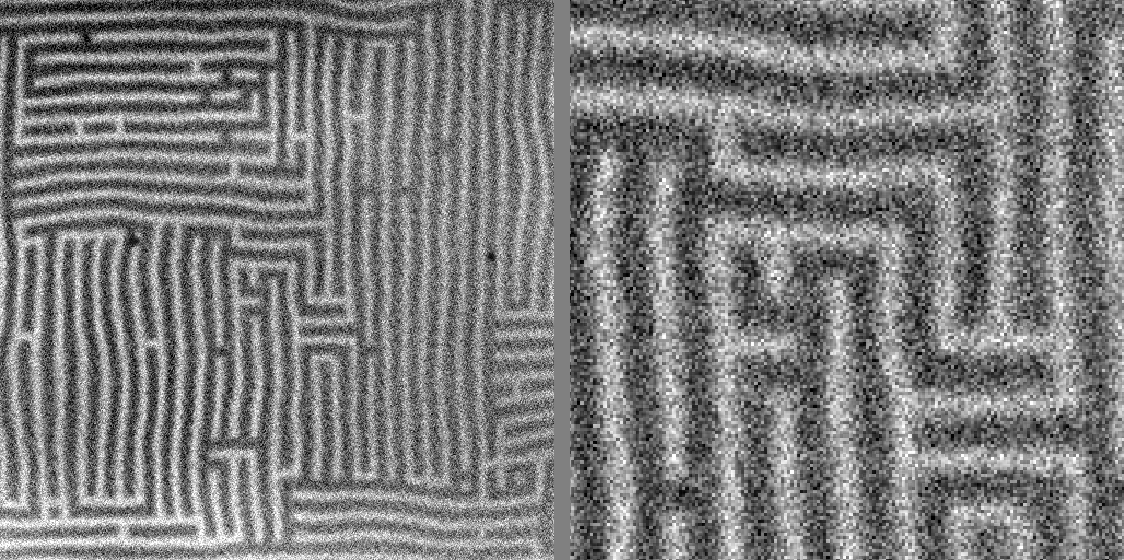
Left: the whole. Right: its middle third, enlarged.
Reproduce this pattern procedurally as a WebGL 1 fragment shader.

```glsl
precision highp float;
// Grainy labyrinth of upright and level stripe domains joined by square bends.
uniform vec2 u_resolution;

const float TAU = 6.2831853;
const float STRIPES = 28.0;   // stripe periods per canvas height
const float GRAINS = 512.0;   // grains per canvas height

float hash(vec2 p) {
  return fract(sin(dot(p, vec2(12.9898, 78.233))) * 43758.5453);
}

float valueNoise(vec2 p) {
  vec2 i = floor(p), f = fract(p);
  f = f * f * (3.0 - 2.0 * f);
  float low = mix(hash(i), hash(i + vec2(1.0, 0.0)), f.x);
  float high = mix(hash(i + vec2(0.0, 1.0)), hash(i + 1.0), f.x);
  return mix(low, high, f.y);
}

float boxDistance(vec2 p, vec2 centre, vec2 halfSize) {
  vec2 d = abs(p - centre) - halfSize;
  return max(d.x, d.y);
}

// Negative where the stripes run level, positive where they stand upright.
float domainField(vec2 p) {
  float d = min(p.y - 0.04, 0.972 - p.y);
  d = min(d, boxDistance(p, vec2(0.35, 1.0), vec2(0.42, 0.08)));
  d = min(d, boxDistance(p, vec2(0.27, 0.75), vec2(0.22, 0.19)));
  d = min(d, boxDistance(p, vec2(0.60, 0.42), vec2(0.06, 0.04)));
  d = min(d, boxDistance(p, vec2(0.43, 0.19), vec2(0.04, 0.02)));
  d = min(d, boxDistance(p, vec2(0.77, 0.0), vec2(0.25, 0.13)));
  d = min(d, boxDistance(p, vec2(0.16, 0.0), vec2(0.19, 0.10)));
  return min(d, boxDistance(p, vec2(1.04, 0.30), vec2(0.11, 0.15)));
}

// Each diamond of the lattice picks one direction; waves agree on its edges.
float labyrinth(vec2 q) {
  vec2 cell = floor(vec2(q.x + q.y, q.x - q.y));
  vec2 centre = 0.5 * vec2(cell.x + cell.y + 1.0, cell.x - cell.y);
  vec2 p = centre / STRIPES;
  float tangle = 1.0 - smoothstep(0.10, 0.27, length((p - vec2(0.49, 0.64)) * vec2(1.0, 0.75)));
  float field = domainField(p);
  field += (valueNoise(p * 14.0 + 3.7) - 0.5) * mix(0.05, 0.36, tangle);
  float flip = step(0.988 - 0.03 * tangle, hash(cell + 41.0));
  float upright = abs(step(0.0, field) - flip);
  return cos(TAU * mix(q.y, q.x, upright));
}

// Averages four nearby samples to round the bends.
float roundedLabyrinth(vec2 q, float radius) {
  float sum = 0.0;
  for (int i = 0; i < 4; i++) {
    float a = TAU * (float(i) + 0.5) / 4.0;
    sum += labyrinth(q + radius * vec2(cos(a), sin(a)));
  }
  return sum / 4.0;
}

// Bends the canvas gently so that the stripes waver.
vec2 waver(vec2 p) {
  vec2 broad = vec2(valueNoise(p * vec2(5.0, 6.0)), valueNoise(p * vec2(6.0, 5.0) + 19.0)) - 0.5;
  vec2 fine = vec2(valueNoise(p * 19.0 + 7.0), valueNoise(p * 19.0 + 31.0)) - 0.5;
  return p + 0.026 * broad + 0.007 * fine + vec2(0.04 * p.x * p.x, 0.0);
}

float spot(vec2 p, vec2 centre, float radius) {
  return 1.0 - smoothstep(0.4 * radius, 1.4 * radius, length(p - centre));
}

// Roughly normal speckle with unit spread.
float grain(vec2 p) {
  vec2 cell = floor(p);
  float sharp = hash(cell) + hash(cell + 613.0) + hash(cell + 271.0) - 1.5;
  float soft = valueNoise(p * 0.8 + 90.0) - 0.5;
  return 1.7 * sharp + 1.6 * soft;
}

void main() {
  vec2 p = gl_FragCoord.xy / u_resolution.y;
  float wave = roundedLabyrinth(waver(p) * STRIPES, 0.13);

  // Narrow bright ridges, strongest at the left.
  float ridge = wave + 0.14 * (2.0 * wave * wave - 1.0);
  float contrast = mix(0.27, 0.155, smoothstep(0.35, 0.75, p.x));
  contrast *= 0.8 + 0.4 * valueNoise(p * 7.0 + 11.0);

  // Uneven light: dark along the top, pale at the lower left.
  float light = 0.525 + 0.11 * (valueNoise(p * 5.0 + 53.0) - 0.5);
  light -= 0.13 * smoothstep(0.72, 1.0, p.y) * (1.0 - 0.3 * p.x);
  light += 0.17 * (1.0 - smoothstep(0.0, 0.25, p.y)) * (1.0 - 0.6 * p.x);

  float tone = light + contrast * ridge;
  float pits = max(spot(p, vec2(0.24, 0.57), 0.011), spot(p, vec2(0.877, 0.542), 0.008));
  tone = mix(tone, 0.06, 0.9 * pits);
  tone += 0.15 * grain(p * GRAINS) * (1.0 - 0.6 * pits);
  gl_FragColor = vec4(vec3(clamp(tone, 0.0, 1.0)), 1.0);
}
```
